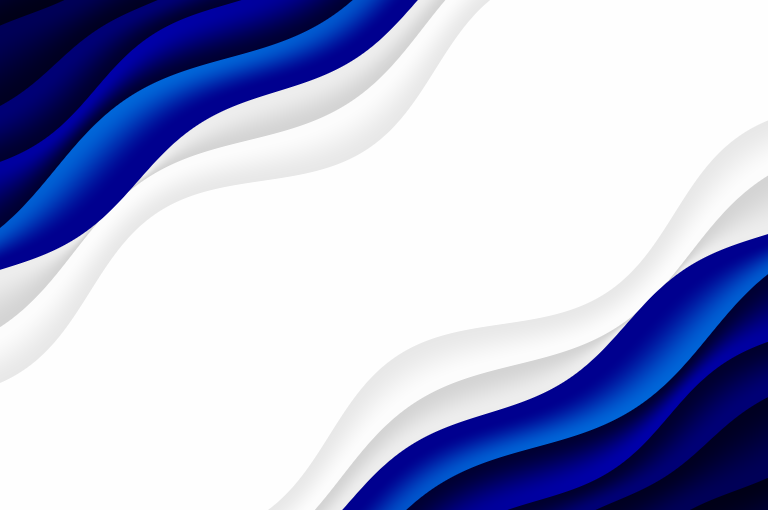
Reproduce this background procedurally as a WebGL 2 fragment shader.

```glsl
#version 300 es
precision highp float;
// Layered wavy ribbons in two opposite corners of a white field: pale grey
// sheets outside, a glowing blue band, then darker navy folds. Each edge is a
// tilted cosine in a rotated frame; the far corner is a half-turn of the first.

#define ASPECT 1.506          // design width over height
#define RIBBONS 7
#define TILT 0.035            // slow spread of the edges along the ribbons
#define TILT_PIVOT 0.196
#define CORNER_SHIFT 0.012    // extra reach of the lower right corner
#define GLOW_CENTER 0.10
#define GLOW_WIDTH 0.55
#define PAPER vec3(0.997)

uniform vec2 u_resolution;
out vec4 fragColor;

const vec2 ALONG = vec2(0.822, -0.570);
const vec2 ACROSS = vec2(0.570, 0.822);

// Per ribbon, outermost first: distance from corner, amplitude, crest, period
const vec4 WAVES[RIBBONS] = vec4[](
    vec4(0.584, 0.059, 0.422, 0.804),
    vec4(0.502, 0.045, 0.447, 0.814),
    vec4(0.452, 0.029, 0.506, 0.647),
    vec4(0.345, 0.041, 0.506, 0.808),
    vec4(0.255, 0.029, 0.514, 0.612),
    vec4(0.171, 0.012, 0.343, 0.431),
    vec4(0.061, 0.018, 0.157, 0.510));

// Shade at the outer rim of each ribbon
const vec3 RIM[RIBBONS] = vec3[](
    vec3(0.91), vec3(0.83), vec3(0.0, 0.0, 0.56), vec3(0.0, 0.0, 0.20),
    vec3(0.0, 0.0, 0.18), vec3(0.0, 0.0, 0.13), vec3(0.0, 0.0, 0.09));

// Shade at the inner side, where the next ribbon covers it
const vec3 CORE[RIBBONS] = vec3[](
    vec3(0.99), vec3(0.93), vec3(0.0, 0.40, 0.85), vec3(0.0, 0.0, 0.66),
    vec3(0.0, 0.0, 0.46), vec3(0.0, 0.0, 0.34), vec3(0.0, 0.0, 0.25));

float edgeHeight(int ribbon, float along) {
    if (ribbon >= RIBBONS) return -0.06;
    vec4 wave = WAVES[ribbon];
    float phase = 6.2831853 * (along - wave.z) / wave.w;
    return wave.x + TILT * (along - TILT_PIVOT) + wave.y * cos(phase);
}

vec3 ribbonColor(int ribbon, float depth, float along) {
    // The third ribbon keeps a flat blue rim before its glow starts
    bool glowing = ribbon == 2;
    float blend = smoothstep(glowing ? 0.22 : 0.0, glowing ? 1.0 : 0.9, depth);
    float offset = (along - GLOW_CENTER) / GLOW_WIDTH;
    float fade = exp(-offset * offset);
    if (ribbon == 2 || ribbon == 3) blend *= mix(0.65, 1.0, fade);
    return mix(RIM[ribbon], CORE[ribbon], blend);
}

void main() {
    // Canvas height is one unit; measure from the upper left corner
    vec2 uv = gl_FragCoord.xy / u_resolution;
    vec2 fromTop = vec2(uv.x * ASPECT, 1.0 - uv.y);
    vec2 fromBottom = vec2(ASPECT, 1.0) - fromTop;

    // Pick the nearer corner
    float across = dot(fromTop, ACROSS);
    float acrossFar = dot(fromBottom, ACROSS) - CORNER_SHIFT;
    bool farCorner = acrossFar < across;
    float along = dot(farCorner ? fromBottom : fromTop, ALONG);
    across = min(across, acrossFar);

    // Stack the ribbons from the outside in
    float pixel = 1.0 / u_resolution.y;
    vec3 color = PAPER;
    float edge = edgeHeight(0, along);
    for (int i = 0; i < RIBBONS; i++) {
        float nextEdge = edgeHeight(i + 1, along);
        float inside = edge - across;
        float depth = clamp(inside / max(edge - nextEdge, 0.01), 0.0, 1.0);
        float coverage = clamp(inside / pixel + 0.5, 0.0, 1.0);
        color = mix(color, ribbonColor(i, depth, along), coverage);
        edge = nextEdge;
    }
    fragColor = vec4(color, 1.0);
}
```
